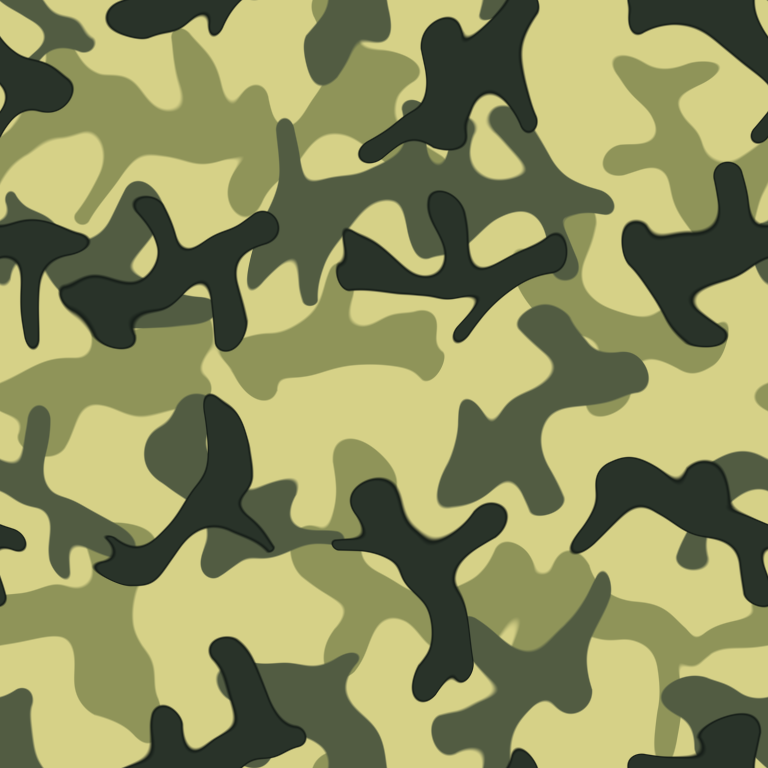
A three.js fragment shader for this pattern:

```glsl
varying vec2 vUv;

const float CELLS = 3.0; // blobs per side in each layer

vec4 hash(vec2 c) {
  float n = dot(c, vec2(127.1, 311.7));
  return fract(sin(n + vec4(0.0, 17.3, 41.9, 73.7)) * 43758.55);
}

float cornerSlope(vec2 cell, vec2 offset, float period, float seed) {
  float angle = 6.2832 * hash(mod(cell, period) + seed).x;
  return dot(vec2(cos(angle), sin(angle)), offset);
}

// Gradient noise that wraps after a whole number of cells
float noise(vec2 p, float period, float seed) {
  vec2 c = floor(p), f = p - c, e = vec2(1.0, 0.0);
  vec2 w = f * f * f * (f * (f * 6.0 - 15.0) + 10.0);
  float low = mix(cornerSlope(c, f, period, seed),
                  cornerSlope(c + e.xy, f - e.xy, period, seed), w.x);
  float high = mix(cornerSlope(c + e.yx, f - e.yx, period, seed),
                   cornerSlope(c + e.xx, f - e.xx, period, seed), w.x);
  return mix(low, high, w.y);
}

float smoothMin(float a, float b, float k) {
  float h = max(k - abs(a - b), 0.0) / k;
  return min(a, b) - h * h * k * 0.25;
}

// Rounded bar whose radius changes along its length
float limb(vec2 p, vec2 a, vec2 b, float ra, float rb) {
  vec2 ab = b - a;
  float h = clamp(dot(p - a, ab) / dot(ab, ab), 0.0, 1.0);
  return length(p - a - ab * h) - mix(ra, rb, h);
}

// Bent spine with limbs growing from alternate sides
float blob(vec2 p, vec2 seed) {
  vec4 r = hash(seed + 5.3);
  float turn = (r.x - 0.5) * 2.3;
  p = mat2(cos(turn), -sin(turn), sin(turn), cos(turn)) * p;
  p.y += (r.y - 0.5) * 1.6 * p.x * p.x;
  float d = limb(p, vec2(-0.38, 0.0), vec2(0.38, 0.0),
                 0.06 + 0.06 * r.z, 0.12 - 0.06 * r.z);
  float side = r.w < 0.5 ? -1.0 : 1.0;
  for (int i = 0; i < 3; i++) {
    vec4 h = hash(seed + 11.7 + 3.1 * float(i));
    vec2 root = vec2(-0.24 + 0.24 * float(i) + (h.x - 0.5) * 0.14, 0.0);
    vec2 tip = root + vec2((h.y - 0.5) * 0.3, side * mix(0.1, 0.37, h.z));
    d = smoothMin(d, limb(p, root, tip, 0.07, 0.05 + 0.07 * h.w), 0.12);
    side = -side;
  }
  return d;
}

// Distance to one wrapped layer of blobs, in cell units
float layer(vec2 uv, vec2 shift, float seed, float inset) {
  vec2 q = uv * CELLS + shift;
  vec2 p = q + 0.16 * vec2(noise(q * 2.0, CELLS * 2.0, seed + 20.0),
                           noise(q * 2.0, CELLS * 2.0, seed + 40.0));
  vec2 home = floor(p);
  float d = 1.0;
  for (int y = -1; y <= 1; y++) {
    for (int x = -1; x <= 1; x++) {
      vec2 cell = home + vec2(float(x), float(y));
      vec2 id = mod(cell, CELLS) + seed;
      vec2 center = cell + 0.5 + (hash(id).xy - 0.5) * 0.44;
      d = smoothMin(d, blob(p - center, id), 0.08);
    }
  }
  return d + inset + 0.05 * noise(q * 3.0, CELLS * 3.0, seed + 60.0);
}

float cover(float d) {
  return 1.0 - smoothstep(-0.005, 0.005, d);
}

void main() {
  vec3 sand = vec3(0.84, 0.82, 0.53);
  vec3 olive = vec3(0.56, 0.58, 0.35);
  vec3 moss = vec3(0.32, 0.36, 0.26);
  vec3 pine = vec3(0.16, 0.20, 0.16);
  vec3 rim = vec3(0.08, 0.11, 0.09);

  // Shifted layers keep their blobs mostly apart
  float oliveEdge = layer(vUv, vec2(0.0), 3.0, 0.012);
  float mossEdge = layer(vUv, vec2(0.33, 0.33), 107.0, 0.024);
  float pineEdge = layer(vUv, vec2(0.67, 0.67), 211.0, 0.028);

  vec3 color = mix(sand, olive, cover(oliveEdge));
  color = mix(color, moss, cover(mossEdge));

  // The darkest blobs have a thin rim
  color = mix(color, rim, cover(pineEdge));
  color = mix(color, pine, cover(pineEdge + 0.007));
  gl_FragColor = vec4(color, 1.0);
}
```
